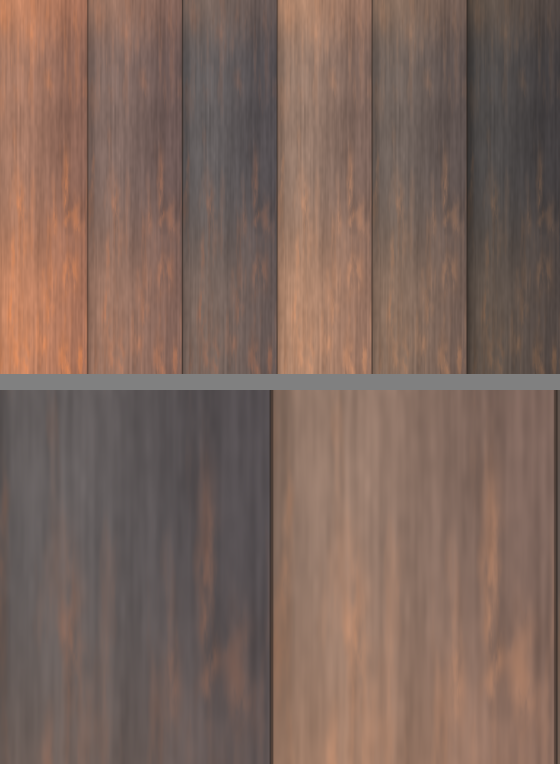
Top: the whole. Bottom: its middle third, enlarged.
Give the GLSL for this texture, as a Shadertoy shader.

```glsl
// Six overlapping vertical wooden planks with a shared worn grain, stained from orange to charcoal.

const int PLANKS = 6;
const float PITCH = 0.1693;        // plank width, in canvas widths
const float FIRST_EDGE = -0.0130;  // left edge of the first plank
const float SEAM_WIDTH = 0.0011;
const float SHADOW_REACH = 0.012;
const float SHADOW_DEPTH = 0.27;
const float LAST_SHADOW_DEPTH = 0.48;
const float GRAIN_CONTRAST = 0.17;
const float FIBRE_CONTRAST = 0.13;
const float BLOTCH_CONTRAST = 0.16;
const float WEAR_STRENGTH = 0.85;
const vec3 SEAM_COLOR = vec3(0.20, 0.16, 0.14);
const vec3 COOL_TINT = vec3(0.93, 0.97, 1.02);
const vec3 RIGHT_TINT = vec3(0.86, 0.85, 0.88);

// Stain of each plank, and the bare wood showing through it
const vec3 STAIN[PLANKS] = vec3[PLANKS](
    vec3(0.68, 0.48, 0.38), vec3(0.53, 0.42, 0.37), vec3(0.41, 0.37, 0.35),
    vec3(0.61, 0.48, 0.40), vec3(0.46, 0.39, 0.345), vec3(0.325, 0.295, 0.275));
const vec3 BARE[PLANKS] = vec3[PLANKS](
    vec3(0.92, 0.56, 0.35), vec3(0.76, 0.50, 0.37), vec3(0.63, 0.43, 0.34),
    vec3(0.84, 0.59, 0.44), vec3(0.69, 0.50, 0.38), vec3(0.52, 0.39, 0.30));

float hash(vec2 p) {
    vec3 q = fract(vec3(p.xyx) * 0.1031);
    q += dot(q, q.yzx + 33.33);
    return fract((q.x + q.y) * q.z);
}

float noise(vec2 p) {
    vec2 cell = floor(p), f = fract(p);
    f = f * f * (3.0 - 2.0 * f);
    return mix(mix(hash(cell), hash(cell + vec2(1, 0)), f.x),
               mix(hash(cell + vec2(0, 1)), hash(cell + vec2(1, 1)), f.x), f.y);
}

float fbm(vec2 p) {
    float sum = 0.0, weight = 0.5;
    for (int i = 0; i < 4; i++) {
        sum += weight * noise(p);
        p = p * 2.03 + 17.1;
        weight *= 0.5;
    }
    return sum / 0.9375;
}

// Tapered patches of bare wood, longer and stronger near the bottom
float wornStreaks(vec2 p) {
    float wear = 0.0;
    for (int i = 0; i < 26; i++) {
        float n = float(i);
        vec2 center = vec2(hash(vec2(n, 3.0)), pow(hash(vec2(n, 8.0)), 1.6));
        vec2 size = vec2(mix(0.015, 0.045, hash(vec2(n, 12.0))),
                         mix(0.025, 0.085, hash(vec2(n, 19.0))));
        vec2 d = (p - center) / size;
        d.x += 0.8 * (noise(vec2(n * 5.0, p.y * 35.0)) - 0.5);
        wear += exp(-dot(d, d)) * mix(0.65, 0.25, center.y);
    }
    float breakup = fbm(vec2(p.x * 28.0, p.y * 24.0) + 40.0);
    return min(wear, 1.0) * smoothstep(0.2, 0.7, breakup);
}

void mainImage(out vec4 fragColor, in vec2 fragCoord) {
    vec2 uv = fragCoord / iResolution.xy;
    float pixel = 1.0 / iResolution.x;
    float across = (uv.x - FIRST_EDGE) / PITCH;
    int plank = clamp(int(floor(across)), 0, PLANKS - 1);
    vec2 p = vec2(fract(across), uv.y);  // the same wood in every plank

    // Grain layers, from broad blotches to fine fibres
    float blotch = fbm(p * vec2(4.0, 9.0) + 5.0) - 0.5;
    float grain = fbm(p * vec2(19.0, 5.0) + 11.0) - 0.5;
    float fibre = noise(p * vec2(65.0, 13.0) + 23.0) * 0.6
                + noise(p * vec2(44.0, 55.0) + 31.0) * 0.4 - 0.5;
    float lines = noise(vec2(p.x * 48.0, p.y * 1.5) + 70.0) - 0.5;

    // Stain: warm at both ends, cool in the middle, darker to the right
    vec3 stain = STAIN[plank];
    vec3 bare = BARE[plank];
    float middle = smoothstep(0.2, 0.55, p.y) * (1.0 - smoothstep(0.82, 1.0, p.y));
    vec3 color = mix(stain, bare, 0.20 * (1.0 - middle) * (1.0 - 0.6 * p.x));
    color *= mix(vec3(1.04), COOL_TINT, middle);
    color *= mix(vec3(1.06), RIGHT_TINT, smoothstep(0.15, 1.0, p.x));
    color *= 1.0 + BLOTCH_CONTRAST * blotch + GRAIN_CONTRAST * grain
           + FIBRE_CONTRAST * fibre + 0.09 * lines;

    // Wear: streaks plus a faint thinning of the stain along the grain
    float thin = smoothstep(0.52, 0.85, fbm(p * vec2(17.0, 8.0) + 52.0));
    float wear = wornStreaks(p) + 0.35 * thin * (1.0 - 0.4 * middle);
    color = mix(color, bare * (1.0 + 0.12 * fibre), WEAR_STRENGTH * clamp(wear, 0.0, 1.0));

    // Shadow cast by the plank on the left, and a lit right edge
    float fromLeft = p.x * PITCH;
    float fromRight = PITCH - fromLeft;
    float depth = plank == PLANKS - 1 ? LAST_SHADOW_DEPTH : SHADOW_DEPTH;
    color *= 1.0 - depth * exp(-fromLeft / SHADOW_REACH);
    color *= 1.0 + 0.10 * exp(-pow(fromRight / 0.003, 2.0));

    // Narrow dark seam
    float seam = 1.0 - smoothstep(SEAM_WIDTH - pixel, SEAM_WIDTH + pixel, min(fromLeft, fromRight));
    color = mix(color, SEAM_COLOR * (0.6 + 0.8 * stain.r), 0.7 * seam);

    fragColor = vec4(clamp(color, 0.0, 1.0), 1.0);
}
```
